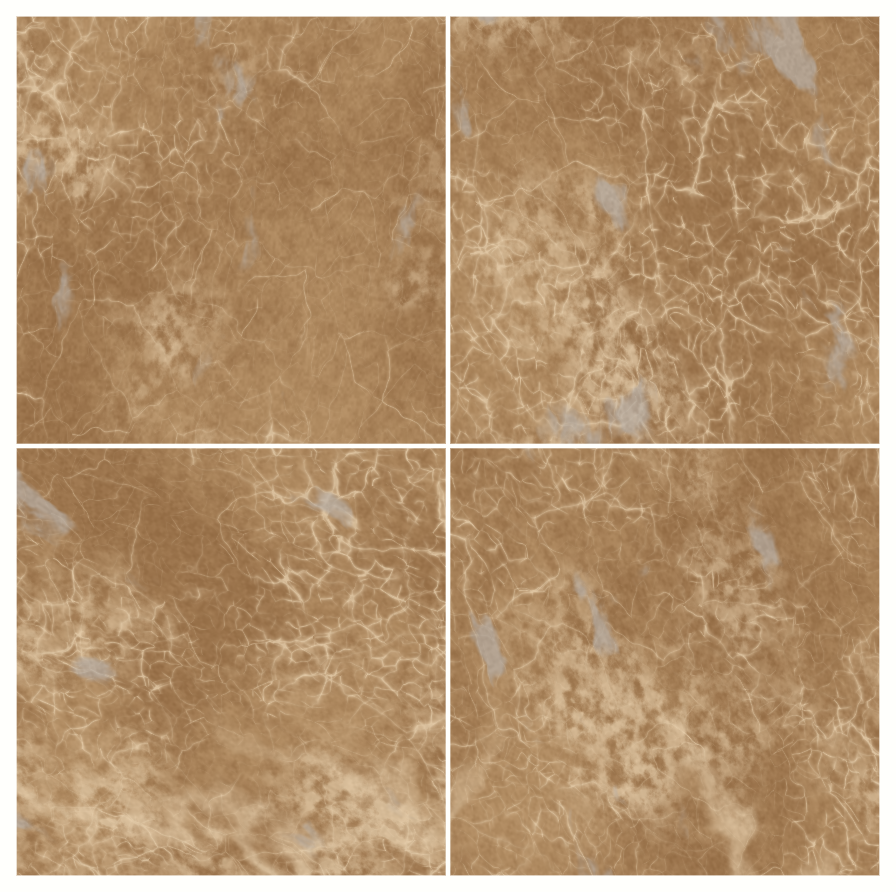
This texture is drawn by a Shadertoy shader. Its source:

```glsl
#define TILES 2.0
#define PAD 0.0160
#define GROUT 0.0052
#define VEIN_SCALE 9.0
#define VEIN_WIDTH 0.0017
#define WARP 0.050
#define BROWN vec3(0.595, 0.440, 0.285)
#define TAN vec3(0.695, 0.550, 0.385)
#define CREAM vec3(0.880, 0.785, 0.650)
#define GREY vec3(0.710, 0.670, 0.630)
#define WHITE vec3(1.0, 1.0, 0.99)

vec2 hash2(vec2 p) {
    vec3 q = fract(p.xyx * vec3(0.1031, 0.1030, 0.0973));
    q += dot(q, q.yzx + 33.33);
    return fract((q.xx + q.yz) * q.zy);
}

float noise(vec2 p) {
    vec2 i = floor(p), f = fract(p);
    f = f * f * (3.0 - 2.0 * f);
    float low = mix(hash2(i).x, hash2(i + vec2(1, 0)).x, f.x);
    float high = mix(hash2(i + vec2(0, 1)).x, hash2(i + vec2(1, 1)).x, f.x);
    return mix(low, high, f.y);
}

float fbm(vec2 p) {
    float sum = 0.0, amp = 0.5;
    for (int i = 0; i < 5; i++) {
        sum += amp * noise(p);
        p = mat2(1.6, 1.2, -1.2, 1.6) * p + 7.3;
        amp *= 0.5;
    }
    return sum / 0.97;
}

// Cell borders as cracks, each border with its own strength
float cracks(vec2 p, float width) {
    vec2 cell = floor(p), f = fract(p), nearId = vec2(0), toNear = vec2(8);
    for (int y = -1; y <= 1; y++)
    for (int x = -1; x <= 1; x++) {
        vec2 id = vec2(x, y), r = id + hash2(cell + id) - f;
        if (dot(r, r) < dot(toNear, toNear)) { toNear = r; nearId = id; }
    }
    float vein = 0.0;
    for (int y = -2; y <= 2; y++)
    for (int x = -2; x <= 2; x++) {
        vec2 id = nearId + vec2(x, y), r = id + hash2(cell + id) - f;
        vec2 gap = r - toNear;
        if (dot(gap, gap) > 0.0001) {
            float d = dot(0.5 * (r + toNear), normalize(gap));
            float strength = hash2(2.0 * cell + id + nearId + 31.0).y;
            vein = max(vein, strength * exp(-d / width));
        }
    }
    return vein;
}

vec3 marble(vec2 uv, vec2 tile) {
    // Each tile is cut from its own part of the slab, at its own angle
    vec2 seed = hash2(tile + 4.0);
    float angle = 0.4 + 1.6 * seed.x;
    mat2 turn = mat2(cos(angle), sin(angle), -sin(angle), cos(angle));
    vec2 p = turn * uv * vec2(1.0, 1.0) + 20.0 * seed;
    p.y *= 1.25;
    vec2 bend = vec2(fbm(p * 9.0), fbm(p * 9.0 + 40.0)) - 0.5;
    vec2 fine = vec2(noise(p * 70.0), noise(p * 70.0 + 9.0)) - 0.5;
    vec2 q = p + WARP * bend + 0.008 * fine;

    // Mottled ground
    float cloud = fbm(q * 6.0 + 11.0);
    float grain = fbm(p * 75.0);
    vec3 color = mix(BROWN, TAN, smoothstep(0.25, 0.75, 0.65 * cloud + 0.35 * grain));

    // Veins, denser and finer inside the clusters
    float cluster = smoothstep(0.36, 0.68, fbm(q * 4.5 + 60.0));
    float veins = 0.0, scale = VEIN_SCALE;
    for (int i = 0; i < 4; i++) {
        float layer = float(i);
        float presence = mix(0.85 - 0.23 * layer, 1.0, cluster);
        float broken = smoothstep(0.22, 0.68, noise(p * scale * 1.3 + 17.0 * layer));
        float width = VEIN_WIDTH * scale * (1.0 - 0.16 * layer) * (0.7 + cluster);
        veins += 0.85 * presence * broken * cracks(q * scale + 13.0 * layer, width);
        scale *= 1.85;
    }
    color = mix(color, CREAM, min(veins, 0.85));

    // Pale flecked patches, and broad rims along the foot of the slab
    float foot = 1.0 - smoothstep(0.06, 0.26, uv.y);
    float patches = fbm(q * 5.0 + 90.0) + 0.10 * foot;
    float pale = smoothstep(0.53, 0.82, patches) * smoothstep(0.25, 0.70, grain);
    float rim = foot * (1.0 - smoothstep(0.0, 0.055, abs(fbm(q * 4.0 + 33.0) - 0.52)));
    color = mix(color, CREAM, clamp(0.75 * pale + 0.55 * rim, 0.0, 0.8));

    // Sparse grey mineral spots
    float spot = smoothstep(0.68, 0.78, fbm(q * vec2(8.0, 13.0) + 150.0));
    color = mix(color, GREY, 0.75 * spot);

    return color + 0.05 * (noise(p * 260.0) - 0.5);
}

void mainImage(out vec4 fragColor, in vec2 fragCoord) {
    vec2 uv = fragCoord / iResolution.xy;

    // Square tiles with joints, inside a plain border
    float size = (1.0 - 2.0 * PAD) / TILES;
    vec2 grid = (uv - PAD) / size;
    vec2 tile = clamp(floor(grid), 0.0, TILES - 1.0);
    vec2 local = grid - tile;
    vec2 inset = min(local, 1.0 - local) * size;
    float edge = min(inset.x, inset.y) - 0.5 * GROUT;
    float cover = clamp(edge * iResolution.y + 0.5, 0.0, 1.0);

    fragColor = vec4(mix(WHITE, marble(uv, tile), cover), 1.0);
}
```
